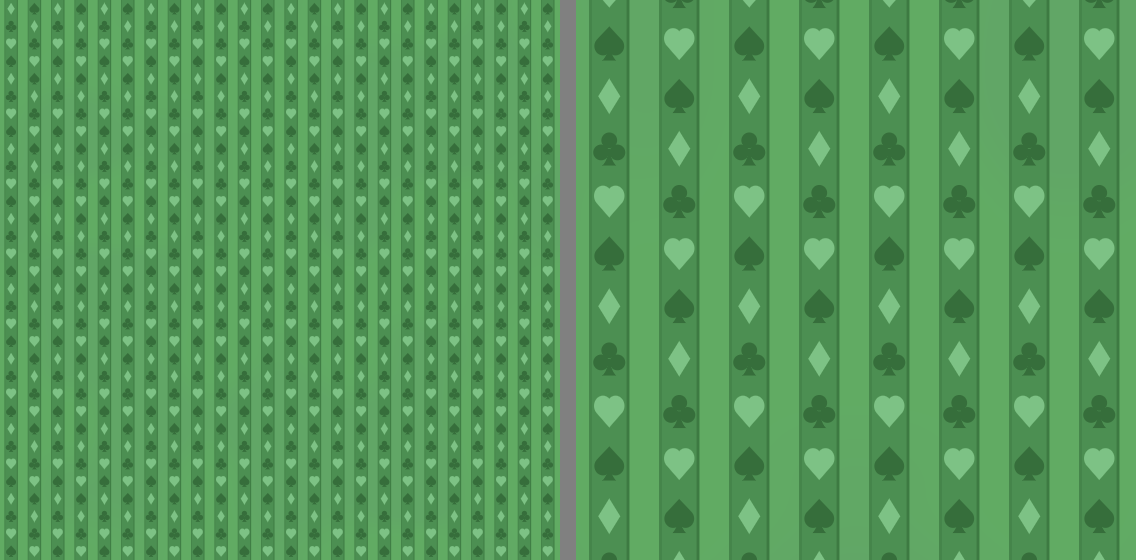
Left, the full canvas; right, a detail of the centre.
This pattern is drawn by a Shadertoy shader. Its source:

```glsl
float hash(vec2 p) {
    return fract(sin(dot(p, vec2(127.1, 311.7))) * 43758.5453);
}

// Value noise that wraps after `period` cells
float wrappedNoise(vec2 p, float period) {
    vec2 cell = floor(p), f = fract(p);
    f = f * f * (3.0 - 2.0 * f);
    vec2 lo = mod(cell, period), hi = mod(cell + 1.0, period);
    return mix(mix(hash(lo), hash(vec2(hi.x, lo.y)), f.x),
               mix(hash(vec2(lo.x, hi.y)), hash(hi), f.x), f.y);
}

// Heart with its tip at the origin, about 1.2 wide and 1.1 tall
float heartShape(vec2 p) {
    p.x = abs(p.x);
    if (p.x + p.y > 1.0) return length(p - vec2(0.25, 0.75)) - sqrt(2.0) / 4.0;
    vec2 notch = p - vec2(0.0, 1.0);
    vec2 side = p - 0.5 * max(p.x + p.y, 0.0);
    return sqrt(min(dot(notch, notch), dot(side, side))) * sign(p.x - p.y);
}

float heart(vec2 p) {
    return heartShape((p + vec2(0.0, 0.31)) / vec2(0.48, 0.55)) * 0.48;
}

float diamond(vec2 p) {
    p = abs(p);
    return (p.x / 0.21 + p.y / 0.34 - 1.0) * 0.18;
}

// Stalk flaring towards its foot
float stem(vec2 p) {
    float flare = clamp(-p.y / 0.32, 0.0, 1.0);
    return max(abs(p.x) - 0.03 - 0.1 * flare * flare * flare, abs(p.y + 0.16) - 0.16);
}

float spade(vec2 p) {
    float leaf = heartShape(vec2(p.x, 0.33 - p.y) / vec2(0.47, 0.5)) * 0.47;
    return min(leaf, stem(p));
}

float club(vec2 p) {
    float top = length(p - vec2(0.0, 0.16)) - 0.15;
    float sides = length(vec2(abs(p.x) - 0.155, p.y + 0.07)) - 0.15;
    return min(min(top, sides), stem(p));
}

void mainImage(out vec4 fragColor, in vec2 fragCoord) {
    vec2 uv = fragCoord / iResolution.xy;
    vec2 grid = uv * vec2(24.0, 32.0);
    vec2 cell = floor(grid);

    // Local position, one unit per row height
    vec2 p = (fract(grid) - vec2(0.475, 0.5)) * vec2(4.0 / 3.0, 1.0);
    float pixel = 32.0 / iResolution.y;

    // Light ground with a faint drift of tone
    float drift = smoothstep(0.3, 0.7, wrappedNoise(uv * 8.0, 8.0));
    vec3 color = mix(vec3(0.38, 0.67, 0.39), vec3(0.38, 0.65, 0.40), drift);

    // Dark stripe with thin edge lines, the right one a little deeper
    float stripe = abs(p.x) - 0.385;
    vec3 lineColor = mix(vec3(0.27, 0.52, 0.29), vec3(0.24, 0.48, 0.26), step(0.0, p.x));
    color = mix(color, lineColor, clamp(0.5 - stripe / pixel, 0.0, 1.0));
    color = mix(color, vec3(0.30, 0.56, 0.32), clamp(0.5 - (stripe + 0.055) / pixel, 0.0, 1.0));

    // Suits run down each stripe, odd stripes one row lower
    float suit = mod(3.0 - cell.y - mod(cell.x, 2.0), 4.0);
    float shape = suit < 0.5 ? diamond(p)
                : suit < 1.5 ? club(p)
                : suit < 2.5 ? heart(p)
                : spade(p);
    bool isLight = mod(suit, 2.0) < 0.5;
    vec3 suitColor = isLight ? vec3(0.49, 0.76, 0.52) : vec3(0.21, 0.43, 0.23);
    color = mix(color, suitColor, clamp(0.5 - shape / pixel, 0.0, 1.0));

    fragColor = vec4(color, 1.0);
}
```
